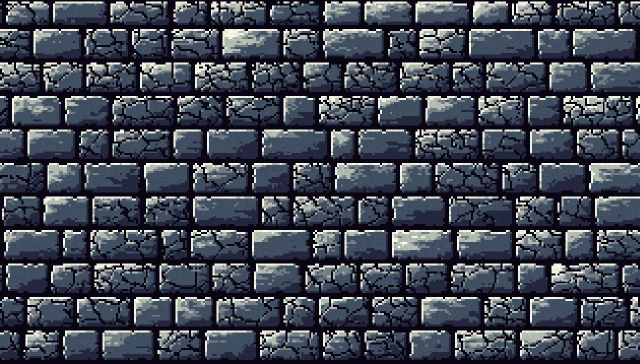
Write a Shadertoy shader that draws this texture.

```glsl
const float ROWS = 10.87;         // brick rows over the canvas height
const float ROW = 17.0;           // row height in blocks
const float BRICK = 25.6;         // mean brick pitch in blocks
const float WALL_TOP = 184.0;     // the highest row is trimmed here
const float GAP = 2.0;            // mortar width in blocks
const float EDGE_JITTER = 0.5;    // variation of brick widths
const float WHOLE_SHARE = 0.42;   // share of bricks without cracks
const float CHIP_LEVEL = 0.72;    // noise above this chips the outline
const vec2 PIECE = vec2(9.5, 7.0); // mean size of cracked pieces
const int SAMPLES = 2;            // antialiasing samples per axis

const vec3 MORTAR = vec3(0.04, 0.02, 0.07);
const vec3 DEEP = vec3(0.14, 0.15, 0.24);
const vec3 SLATE = vec3(0.25, 0.31, 0.38);
const vec3 SOFT = vec3(0.45, 0.49, 0.52);
const vec3 PALE = vec3(0.70, 0.73, 0.69);
const vec3 CREAM = vec3(0.94, 0.95, 0.89);

struct Stone {
    float id;    // zero in the mortar, otherwise unique to the piece
    float seed;  // random value of the brick
    vec2 uv;     // position inside the brick
};

float hash(vec2 p) {
    vec3 q = fract(p.xyx * 0.1031);
    q += dot(q, q.yzx + 33.33);
    return fract((q.x + q.y) * q.z);
}

float noise(vec2 p) {
    vec2 i = floor(p), f = fract(p);
    f *= f * (3.0 - 2.0 * f);
    return mix(mix(hash(i), hash(i + vec2(1, 0)), f.x),
               mix(hash(i + vec2(0, 1)), hash(i + 1.0), f.x), f.y);
}

// Left end of a brick, on the block grid
float brickStart(float index, float row) {
    float jitter = EDGE_JITTER * (hash(vec2(index + 31.0, row + 7.0)) - 0.5);
    return floor(BRICK * (index + hash(vec2(row, 5.0)) + jitter));
}

// Random value of the nearest cell centre
float pieceId(vec2 p) {
    vec2 cell = floor(p);
    float nearest = 9.0, id = 0.0;
    for (int y = -1; y <= 1; y++)
    for (int x = -1; x <= 1; x++) {
        vec2 c = cell + vec2(x, y);
        vec2 centre = c + vec2(hash(c + 11.0), hash(c + 47.0));
        float d = dot(p - centre, p - centre);
        if (d < nearest) { nearest = d; id = hash(c + 83.0); }
    }
    return id;
}

Stone stoneAt(vec2 p) {
    float row = floor(p.y / ROW);
    float index = floor(p.x / BRICK - hash(vec2(row, 5.0)));
    if (p.x < brickStart(index, row)) index--;
    else if (p.x >= brickStart(index + 1.0, row)) index++;

    float start = brickStart(index, row);
    vec2 local = p - vec2(start, row * ROW + GAP);
    vec2 size = vec2(brickStart(index + 1.0, row) - start,
                     min(ROW, WALL_TOP - row * ROW)) - GAP;
    float seed = hash(vec2(index + 17.0, row + 53.0));
    Stone s = Stone(1.0 + seed, seed, (local + 0.5) / size);

    // Clipped corners and chipped outline
    vec2 inset = min(local, size - 1.0 - local);
    float border = min(inset.x, inset.y);
    bool chipped = border < 1.0 && noise(p / 2.5) > CHIP_LEVEL;
    if (border < 0.0 || inset.x + inset.y < 1.0 || chipped) s.id = 0.0;
    else if (seed > WHOLE_SHARE) {
        vec2 rough = p + 3.0 * (noise(p / 3.0) - 0.5);
        float scale = mix(0.8, 1.6, fract(seed * 37.0));
        s.id += 3.0 * pieceId(rough / (PIECE * scale) + seed * 40.0);
    }
    return s;
}

vec3 ramp(float tone) {
    if (tone < 0.28) return DEEP;
    if (tone < 0.67) return SLATE;
    if (tone < 0.78) return SOFT;
    return tone < 0.98 ? PALE : CREAM;
}

vec3 wall(vec2 p) {
    Stone s = stoneAt(p);
    if (s.id == 0.0) return MORTAR;
    float up = stoneAt(p + vec2(0, 1)).id, down = stoneAt(p - vec2(0, 1)).id;
    float left = stoneAt(p - vec2(1, 0)).id, right = stoneAt(p + vec2(1, 0)).id;

    // Cracks run where two pieces of a brick meet
    bool crack = (right > 0.0 && right != s.id) || (down > 0.0 && down != s.id);
    if (crack && hash(p + 3.0) < 0.88) return MORTAR;

    // Light falls from the upper left, broken into flat streaks
    float bright = mix(hash(vec2(floor(p.y / ROW), 91.0)), fract(s.seed * 91.0), 0.7);
    float streak = 0.7 * noise(p / vec2(6.0, 1.6)) + 0.3 * hash(floor(p / vec2(2, 1)));
    float tone = 0.5 * s.uv.y - 0.35 * s.uv.x + 0.5 * streak + 0.4 * bright;
    tone -= 0.2 * (1.0 - smoothstep(0.0, 0.3, s.uv.y));

    // Lit and shaded rims
    if (up == 0.0 || left == 0.0) tone += 0.5;
    else if (up != s.id || left != s.id) tone += 0.2;
    if (down == 0.0 || right == 0.0) tone -= 0.35;
    return ramp(tone) * (0.95 + 0.1 * hash(p + 19.0));
}

void mainImage(out vec4 fragColor, in vec2 fragCoord) {
    vec3 color = vec3(0.0);
    for (int y = 0; y < SAMPLES; y++)
    for (int x = 0; x < SAMPLES; x++) {
        vec2 offset = (vec2(x, y) + 0.5) / float(SAMPLES) - 0.5;
        color += wall(floor((fragCoord + offset) / iResolution.y * ROWS * ROW));
    }
    fragColor = vec4(color / float(SAMPLES * SAMPLES), 1.0);
}
```
